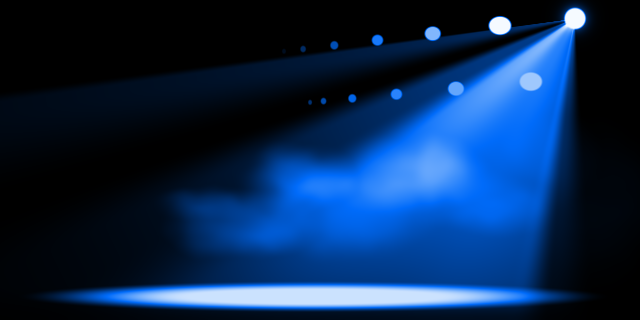
Reproduce this background procedurally as a WebGL 1 fragment shader.

```glsl
precision highp float;
uniform vec2 u_resolution;

#define LAMP vec2(1.797, 0.942)
#define LAMP_RADIUS 0.033
#define BLUE vec3(0.0, 0.42, 0.98)
#define WHITE vec3(0.96, 0.98, 1.0)
#define KEY_GAIN 0.6
#define WIDE_GAIN 0.55
#define CLOUD_GAIN 1.0
#define FLOOR_CENTER vec2(0.98, 0.073)
#define FLOOR_SIZE vec2(0.86, 0.046)
#define FLOOR_GAIN 1.83
#define GHOSTS 6

float hash(vec2 p) {
  vec3 q = fract(p.xyx * vec3(0.1031, 0.1030, 0.0973));
  q += dot(q, q.yzx + 33.33);
  return fract((q.x + q.y) * q.z);
}

float noise(vec2 p) {
  vec2 i = floor(p), f = fract(p);
  f = f * f * (3.0 - 2.0 * f);
  return mix(mix(hash(i), hash(i + vec2(1.0, 0.0)), f.x),
             mix(hash(i + vec2(0.0, 1.0)), hash(i + 1.0), f.x), f.y);
}

float fbm(vec2 p) {
  float sum = 0.0, amp = 0.5;
  for (int i = 0; i < 3; i++) {
    sum += amp * noise(p);
    p = p * 2.03 + 17.0;
    amp *= 0.5;
  }
  return sum;
}

// One inside the edge, falling to zero at the outer value
float fade(float inner, float outer, float x) {
  return 1.0 - smoothstep(inner, outer, x);
}

float puff(vec2 p, vec2 center, vec2 size) {
  return fade(0.15, 1.0, length((p - center) / size));
}

// Beams are angular slices around the lamp; zero points straight down
float beams(vec2 d) {
  float r = length(d);
  float a = atan(-d.x, -d.y);
  float upper = smoothstep(1.27, 1.41, a) * fade(1.425, 1.445, a);
  float wide = smoothstep(0.08, 0.22, a) * fade(1.15, 1.245, a);
  float key = smoothstep(0.09, 0.2, a) * fade(0.94, 1.09, a);
  float side = smoothstep(-0.07, 0.1, a) * fade(0.1, 0.25, a);
  float streak = exp(-pow((a - 0.87) / 0.2, 2.0));
  float light = 0.48 * upper * exp(-0.95 * r);
  light += WIDE_GAIN * wide * exp(-0.8 * r * r);
  light += 0.8 * side * exp(-2.5 * r);
  light += KEY_GAIN * key * mix(0.6, 1.0, smoothstep(0.1, 0.5, a)) * exp(-0.9 * r * r);
  light += 0.45 * key * streak * exp(-r);
  return light;
}

// Smoke bank lit by the main beam
float clouds(vec2 p) {
  vec2 warp = vec2(fbm(p * 5.0), fbm(p * 5.0 + 40.0)) - 0.44;
  vec2 q = p + warp * vec2(0.14, 0.09);
  float c = 0.52 * puff(q, vec2(0.92, 0.44), vec2(0.2, 0.12));
  c += 0.28 * puff(q, vec2(1.27, 0.46), vec2(0.3, 0.13));
  c += 0.18 * puff(q, vec2(1.4, 0.46), vec2(0.16, 0.11));
  c += 0.24 * puff(q, vec2(1.1, 0.34), vec2(0.32, 0.16));
  c += 0.42 * puff(q, vec2(0.76, 0.31), vec2(0.26, 0.12));
  c += 0.18 * puff(q, vec2(1.52, 0.36), vec2(0.24, 0.11));
  c += 0.2 * puff(q, vec2(0.66, 0.38), vec2(0.2, 0.06));
  c += 0.08 * puff(q, vec2(1.72, 0.5), vec2(0.14, 0.15));
  c += 0.05 * puff(q, vec2(1.87, 0.36), vec2(0.22, 0.3));
  return c * (0.7 + 0.65 * fbm(p * vec2(4.0, 7.0) + 9.0));
}

// Row of lens reflections that shrink and dim away from the lamp
float ghostRow(vec2 p, float light, vec2 start, vec2 spread, float slope, vec3 gain) {
  for (int i = 0; i < GHOSTS; i++) {
    float k = float(i);
    float shift = k * (spread.x - spread.y * k);
    vec2 d = p - start + vec2(shift, slope * shift);
    float radius = 0.029 * exp(-0.26 * k);
    d.x /= 1.22 - 0.09 * k;
    float level = gain.x - gain.y * k + gain.z * k * k;
    float mask = fade(radius - 0.004, radius + 0.003, length(d));
    light = mix(light, max(light, level), mask);
  }
  return light;
}

void main() {
  vec2 p = gl_FragCoord.xy / u_resolution.y;
  vec2 d = p - LAMP;
  float r = length(d);

  float light = beams(d) + CLOUD_GAIN * clouds(p);
  light *= mix(0.25, 1.0, smoothstep(0.0, 0.11, p.y));

  // Pool of light on the floor
  float pool = length((p - FLOOR_CENTER) / FLOOR_SIZE);
  light = mix(light, FLOOR_GAIN, fade(0.45, 1.08, pool));

  light = ghostRow(p, light, vec2(1.5625, 0.92), vec2(0.229, 0.0188), 0.119, vec3(2.0, 0.5, 0.025));
  light = ghostRow(p, light, vec2(1.659, 0.745), vec2(0.258, 0.024), 0.094, vec3(1.65, 0.24, 0.0));

  // Lamp with its halo
  light += 0.6 * exp(-75.0 * max(r - 0.03, 0.0));
  light = mix(light, 2.0, fade(LAMP_RADIUS - 0.004, LAMP_RADIUS + 0.004, r));

  vec3 color = mix(BLUE * min(light, 1.0), WHITE, clamp(light - 1.0, 0.0, 1.0));
  gl_FragColor = vec4(color, 1.0);
}
```
